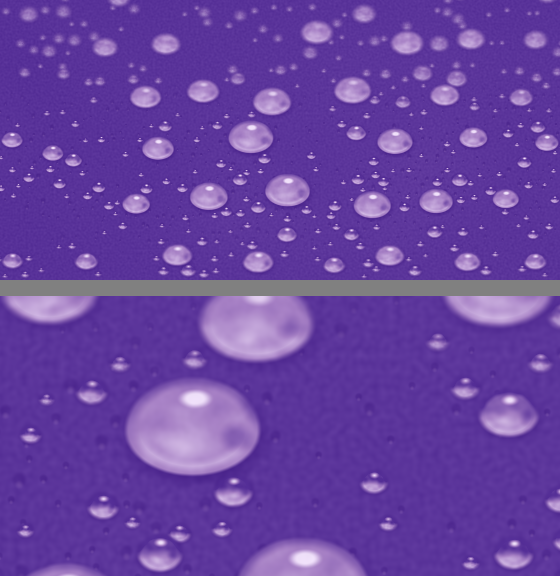
Top: the whole. Bottom: its middle third, enlarged.
Reproduce this texture procedurally as a WebGL 2 fragment shader.

```glsl
#version 300 es
precision highp float;
// Domed water drops scattered over a violet sheet, sharp across the middle and blurred far away.

uniform vec2 u_resolution;
out vec4 fragColor;

// Colours
const vec3 SHADOW = vec3(0.27, 0.12, 0.53);
const vec3 GROUND_DARK = vec3(0.33, 0.18, 0.59);
const vec3 GROUND_LIGHT = vec3(0.385, 0.235, 0.625);
const vec3 BODY = vec3(0.65, 0.50, 0.77);
const vec3 GLINT = vec3(0.94, 0.88, 0.98);

// Layers: large drops, medium drops, beads, faint pits
const int DROP_LAYERS = 3;
const int PITS = 3;
const vec2 CELL[4] = vec2[4](vec2(0.27, 0.19), vec2(0.13, 0.098), vec2(0.064, 0.052), vec2(0.034, 0.027));
const vec2 RADIUS[4] = vec2[4](vec2(0.034, 0.088), vec2(0.017, 0.038), vec2(0.007, 0.016), vec2(0.004, 0.009));
const float CHANCE[4] = float[4](0.84, 0.58, 0.46, 0.45);
const float JITTER[4] = float[4](0.36, 0.55, 0.6, 0.6);

// Layout and lens
const vec2 CLUSTER_CENTRE = vec2(1.08, 0.46);
const vec2 CLUSTER_SIZE = vec2(0.62, 0.55);
const float FLATNESS = 0.74;
const float BASE_BLUR = 0.0035;
const float FAR_BLUR = 0.011;
const float NEAR_BLUR = 0.004;
const float GRAIN_SCALE = 110.0;
const float GRAIN = 0.45;

vec3 hash3(vec3 p) {
    p = fract(p * vec3(0.1031, 0.1030, 0.0973));
    p += dot(p, p.yxz + 33.33);
    return fract((p.xxy + p.yxx) * p.zyx);
}

float cornerSlope(vec2 corner, vec2 offset) {
    return dot(hash3(vec3(corner, 5.0)).xy * 2.0 - 1.0, offset);
}

// Gradient noise, roughly -0.7 to 0.7
float noise(vec2 p) {
    vec2 i = floor(p), f = fract(p);
    vec2 w = f * f * f * (f * (f * 6.0 - 15.0) + 10.0);
    vec2 x = vec2(1.0, 0.0);
    float low = mix(cornerSlope(i, f), cornerSlope(i + x, f - x), w.x);
    float high = mix(cornerSlope(i + x.yx, f - x.yx), cornerSlope(i + 1.0, f - 1.0), w.x);
    return mix(low, high, w.y);
}

float disc(float d, float radius, float soft) {
    return 1.0 - smoothstep(radius - soft, radius + soft, d);
}

// Centre in xy and radius in z; an absent drop has radius zero
vec3 dropIn(vec2 id, int layer) {
    vec3 h = hash3(vec3(id + 40.0, float(layer) * 17.0 + 3.0));
    vec3 k = hash3(vec3(id + 71.0, float(layer) * 23.0 + 9.0));
    float stagger = 0.5 * mod(id.y, 2.0) - 0.25;
    vec2 centre = (id + 0.5 + vec2(stagger, 0.0) + (h.xy - 0.5) * JITTER[layer]) * CELL[layer];
    vec2 away = (centre - CLUSTER_CENTRE) / CLUSTER_SIZE;
    float growth = layer == 0 ? exp(-dot(away, away)) * (0.6 + 0.4 * h.z) : h.z * h.z;
    float chance = CHANCE[layer] + (layer == 0 ? 0.0 : 0.5 * noise(centre * 3.0) + 0.08 * (centre.x - 1.0));
    return vec3(centre, k.x < chance ? mix(RADIUS[layer].x, RADIUS[layer].y, growth) : 0.0);
}

// Gap between a point and the drops of all larger layers
float clearance(vec2 c, int layer) {
    float gap = 1.0;
    for (int big = 0; big < layer; big++)
        for (int n = 0; n < 9; n++) {
            vec3 other = dropIn(floor(c / CELL[big]) + vec2(n % 3 - 1, n / 3 - 1), big);
            if (other.z > 0.0) gap = min(gap, length((c - other.xy) / vec2(1.0, FLATNESS)) - other.z);
        }
    return gap;
}

vec3 shadeDrop(vec3 ground, vec2 p, vec3 drop) {
    float y = drop.y, r = drop.z;
    float size = smoothstep(0.018, 0.05, r);
    float sharp = 1.0 - smoothstep(0.5, 0.85, y);
    float blur = BASE_BLUR + FAR_BLUR * smoothstep(0.45, 1.0, y) + NEAR_BLUR * (1.0 - smoothstep(0.0, 0.3, y));
    float soft = min(max(blur, 1.0 / u_resolution.y) / r, 0.9);
    vec2 q = (p - drop.xy) / (r * vec2(1.0, mix(0.88, FLATNESS, size)));
    q.y *= q.y > 0.0 ? 0.94 : 1.1;
    float d = length(q);

    // Contact shadow
    float shade = disc(length(q - vec2(0.03, -0.13)), 1.05, 0.16 + soft);
    vec3 col = mix(ground, SHADOW, 0.75 * shade * mix(0.5, 1.0, sharp));

    // Cloudy body, bright belly and lower crescent
    float tone = 0.5 + 0.16 * noise(q * 2.6 + drop.xy * 50.0);
    tone += 0.2 * disc(length(q - vec2(-0.12, -0.3)), 0.4, 0.4);
    tone += 0.22 * disc(abs(d - 0.8), 0.06, 0.07 + soft) * (1.0 - smoothstep(-0.5, 0.2, q.y));
    // Dark upper rim, side reflection and see-through crown of small drops
    tone -= 0.3 * smoothstep(0.78, 1.0, d) * smoothstep(-0.3, 0.5, q.y) * sharp;
    tone -= 0.24 * disc(length((q - vec2(0.66, -0.16)) * vec2(1.0, 0.75)), 0.2, 0.06 + soft) * sharp;
    tone -= 0.5 * (1.0 - size) * sharp * smoothstep(-0.35, 0.35, q.y);
    // Lamp highlight
    float lamp = disc(length((q - vec2(0.04, 0.6)) * vec2(1.0, 1.4)), 0.2, 0.04 + soft);
    tone = clamp(mix(tone, 1.0, lamp * mix(0.3, 1.0, sharp)), 0.0, 1.0);

    vec3 body = mix(GROUND_DARK, BODY, min(tone * 2.0, 1.0));
    body = mix(body, GLINT, max(tone * 2.0 - 1.0, 0.0));
    return mix(col, body, disc(d, 1.0, soft) * mix(0.65, 1.0, max(size, sharp)));
}

void main() {
    vec2 p = gl_FragCoord.xy / u_resolution.y;
    float grain = noise(p * GRAIN_SCALE);

    // Sheet with a broad sheen
    vec2 sheen = (p - vec2(1.4, 0.4)) / vec2(0.9, 0.5);
    float light = 0.25 + 0.4 * exp(-dot(sheen, sheen)) + 0.3 * noise(p * 3.0) + GRAIN * grain;
    vec3 col = mix(GROUND_DARK, GROUND_LIGHT, clamp(light, -0.3, 1.3));

    // Faint pits with a pale lower lip
    float inFocus = 1.0 - smoothstep(0.3, 0.8, abs(p.y - 0.4) * 2.0);
    for (int n = 0; n < 9; n++) {
        vec3 pit = dropIn(floor(p / CELL[PITS]) + vec2(n % 3 - 1, n / 3 - 1), PITS);
        if (pit.z <= 0.0) continue;
        vec2 q = (p - pit.xy) / pit.z;
        col = mix(col, SHADOW, 0.5 * inFocus * disc(length(q), 0.9, 0.4));
        col = mix(col, BODY, 0.25 * inFocus * disc(length(q + vec2(0.0, 0.8)), 0.4, 0.35));
    }

    // Drops, each kept clear of larger ones
    for (int layer = DROP_LAYERS - 1; layer >= 0; layer--)
        for (int n = 0; n < 9; n++) {
            vec3 drop = dropIn(floor(p / CELL[layer]) + vec2(n % 3 - 1, n / 3 - 1), layer);
            if (drop.z <= 0.0 || length(p - drop.xy) > drop.z * 2.3) continue;
            if (clearance(drop.xy, layer) > drop.z * 1.15) col = shadeDrop(col, p, drop);
        }
    fragColor = vec4(col + 0.02 * grain, 1.0);
}
```
